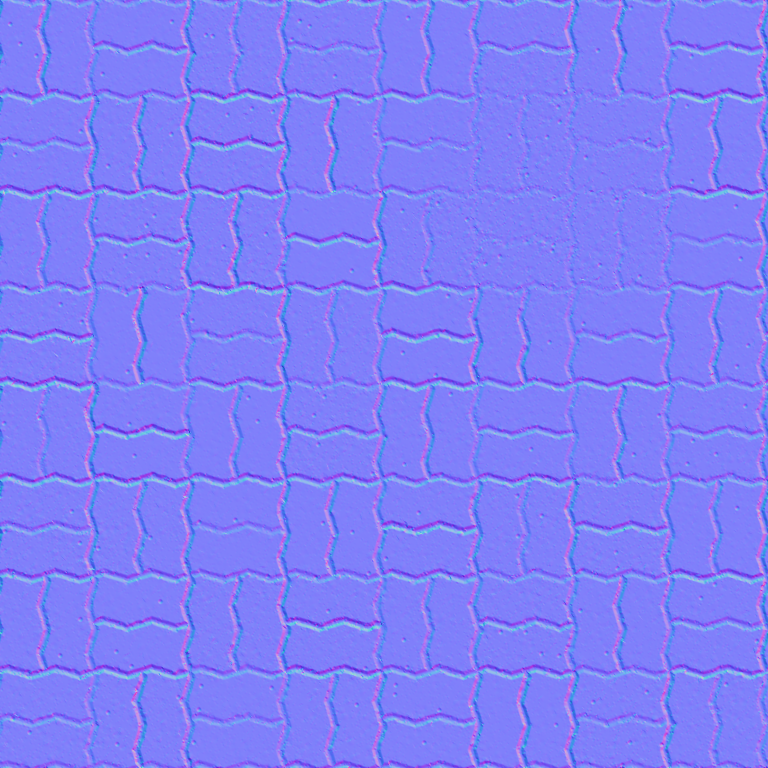
Write a WebGL 1 fragment shader that draws this texture map.

```glsl
precision highp float;

uniform vec2 u_resolution;

#define CELLS 8.0          // paver pairs across and down
#define ZIGZAG 0.038       // swing of the joints, in cells
#define JOINT_WIDTH 0.05   // half width of a joint, in cells
#define JOINT_DEPTH 0.021
#define GRAIN 0.0024
#define PIT_DEPTH 0.008
#define PIT_SHARE 0.12
#define WEAR_CENTRE vec2(5.7, 6.0)
#define SAMPLE_STEP 0.008  // spacing of the slope samples, in cells

float hash(vec2 p) {
  vec3 q = fract(p.xyx * vec3(0.1031, 0.1030, 0.0973));
  q += dot(q, q.yzx + 33.33);
  return fract((q.x + q.y) * q.z);
}

// Nearest feature point: distance and random id, wrapping over the canvas
vec2 cellular(vec2 p, float scale) {
  p *= scale;
  vec2 base = floor(p);
  vec2 nearest = vec2(9.0, 0.0);
  for (int j = -1; j <= 1; j++) {
    for (int i = -1; i <= 1; i++) {
      vec2 site = base + vec2(float(i), float(j));
      vec2 id = mod(site, CELLS * scale);
      vec2 jitter = vec2(hash(id + 3.7), hash(id + 51.3));
      float d = length(site + jitter - p);
      if (d < nearest.x) nearest = vec2(d, hash(id + 17.9));
    }
  }
  return nearest;
}

// Scattered bumps and dents, from -1 to 1
float grains(vec2 p, float scale) {
  vec2 c = cellular(p, scale);
  return (1.0 - smoothstep(0.0, 0.5, c.x)) * (2.0 * c.y - 1.0);
}

// Two teeth per cell, from -1 to 1
float zigzag(float t, float phase) {
  return 1.0 - 4.0 * abs(fract(2.0 * t + phase) - 0.5);
}

float groove(float d, float strength) {
  return strength * (1.0 - smoothstep(0.004, JOINT_WIDTH, d));
}

// Smooth worn area where the joints are filled up
float wearAt(vec2 p) {
  vec2 w = 0.5 + 0.5 * cos(6.28319 * (p - WEAR_CENTRE) / CELLS);
  return smoothstep(0.55, 0.95, w.x * w.y);
}

float jointStrength(vec2 id, float seed) {
  return mix(0.35, 1.1, hash(mod(id, CELLS) + seed));
}

float height(vec2 p) {
  float coarse = grains(p, 11.0);
  float fine = grains(p, 27.0);

  // Bend the grid into interlocking teeth
  vec2 q = p - ZIGZAG * vec2(zigzag(p.y, 0.62), zigzag(p.x, 0.25));
  vec2 cell = floor(q);
  vec2 f = q - cell;
  vec2 edge = min(f, 1.0 - f);
  vec2 middle = abs(f - 0.5);
  float ragged = 0.011 * coarse + 0.007 * fine;

  // Joints round each cell, and one splitting it in alternate directions
  vec2 line = floor(q + 0.5);
  float upright = groove(edge.x + ragged, jointStrength(vec2(line.x, cell.y), 11.0));
  float level = groove(edge.y + ragged, jointStrength(vec2(cell.x, line.y), 29.0));
  float turned = mod(cell.x + cell.y, 2.0);
  float split = mix(middle.y, middle.x, turned);
  float inner = groove(split + ragged, jointStrength(cell, 47.0));
  float joint = max(max(upright, level), inner);

  // Filled joints and rougher faces in worn cells
  float wear = wearAt(q);
  float rough = mix(0.4, 1.1, hash(mod(cell, CELLS) + 71.0)) + 0.5 * wear;
  float nearJoint = 1.0 - smoothstep(0.02, 0.11, min(min(edge.x, edge.y), split));
  float h = -JOINT_DEPTH * joint * (1.0 - 0.8 * wear);
  h += GRAIN * (coarse + 0.6 * fine) * (rough + 0.9 * nearJoint);

  // Sparse pits in the faces
  vec2 pit = cellular(p, 5.0);
  float pitted = step(1.0 - PIT_SHARE, pit.y);
  h -= PIT_DEPTH * pitted * (1.0 - smoothstep(0.02, 0.14, pit.x));
  return h;
}

void main() {
  vec2 p = gl_FragCoord.xy / u_resolution * CELLS + vec2(0.045, 0.0);
  vec2 e = vec2(SAMPLE_STEP, 0.0);

  // Slope of the surface, encoded as a tangent space normal
  vec2 slope = vec2(height(p + e.xy) - height(p - e.xy),
                    height(p + e.yx) - height(p - e.yx)) / (2.0 * SAMPLE_STEP);
  vec3 normal = normalize(vec3(-slope, 1.0));
  vec3 color = normal * 0.5 + 0.5;
  color.b *= 0.98;
  gl_FragColor = vec4(color, 1.0);
}
```
